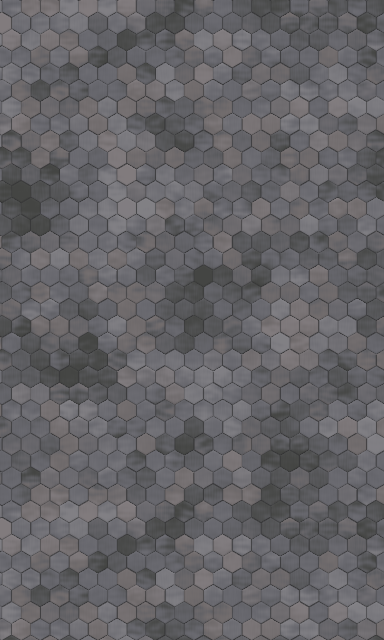
Reproduce this pattern procedurally as a Shadertoy shader.

```glsl
// Staggered wall of small brushed hexagon tiles in clustered cool, warm and dark greys.
#define COLUMNS 20.0      // tiles across the canvas
#define ROWS 38.0         // tile rows down the canvas
#define PERIOD 30.0       // rows before the tones recur
#define PHASE vec2(0.60, 0.38)
#define JOINT 0.024       // half width of a joint, in tile widths
#define CLUSTER 0.58      // strength of tone shared by neighbours
#define SCATTER 0.42      // strength of tone of each single tile
#define SMEAR 0.32        // strength of shading inside a tile
#define DARK vec3(0.268, 0.272, 0.264)
#define COOL vec3(0.405, 0.405, 0.430)
#define WARM vec3(0.432, 0.412, 0.414)
#define LIGHT vec3(0.505, 0.500, 0.518)

float hash(vec2 p) {
    vec3 q = fract(vec3(p.xyx) * 0.1031);
    q += dot(q, q.yzx + 33.33);
    return fract((q.x + q.y) * q.z);
}

// Dot product of a lattice point's random gradient with the offset from it
float lattice(vec2 cell, vec2 offset, float wrap) {
    cell.y = mod(cell.y, wrap);
    float angle = 6.2832 * hash(cell + 17.0);
    return dot(vec2(cos(angle), sin(angle)), offset);
}

// Gradient noise that recurs vertically after wrap cells
float gradientNoise(vec2 p, float wrap) {
    vec2 i = floor(p), f = p - i;
    vec2 u = f * f * f * (f * (f * 6.0 - 15.0) + 10.0);
    vec2 e = vec2(0.0, 1.0);
    float low = mix(lattice(i, f, wrap), lattice(i + e.yx, f - e.yx, wrap), u.x);
    float high = mix(lattice(i + e, f - e, wrap), lattice(i + 1.0, f - 1.0, wrap), u.x);
    return mix(low, high, u.y);
}

// Offset from the nearest tile centre in xy, half-step tile index in zw
vec4 hexTile(vec2 p) {
    vec2 pitch = vec2(1.0, 1.7320508);
    vec2 a = round(p / pitch);
    vec2 b = round(p / pitch - 0.5) + 0.5;
    vec2 pa = p - a * pitch, pb = p - b * pitch;
    return dot(pa, pa) < dot(pb, pb) ? vec4(pa, 2.0 * a) : vec4(pb, 2.0 * b);
}

// Tone of a whole tile: broad patches, small patches and a random step
float tileTone(vec2 id) {
    vec2 g = vec2(id.x * 0.5, id.y) + vec2(2.3, 1.7);
    float broad = gradientNoise(g / 5.0, PERIOD / 5.0);
    float fine = gradientNoise(g / 2.5 + vec2(40.0, 0.0), PERIOD / 2.5);
    return 0.5 + CLUSTER * (broad + 0.65 * fine) + SCATTER * (hash(id) - 0.5);
}

void mainImage(out vec4 fragColor, in vec2 fragCoord) {
    vec2 uv = fragCoord / iResolution.xy;
    vec2 grid = vec2(uv.x * COLUMNS, (1.0 - uv.y) * ROWS) - PHASE;
    vec4 tile = hexTile(grid * vec2(1.0, 0.8660254));
    vec2 p = tile.xy;
    vec2 id = vec2(tile.z, mod(tile.w, PERIOD));
    float px = COLUMNS / iResolution.x;

    // Distance to the nearest edge and the outward direction of that edge
    vec2 slant = vec2(0.5, 0.8660254);
    float side = abs(p.x), diagonal = dot(abs(p), slant);
    float edge = 0.5 - max(side, diagonal);
    vec2 normal = sign(p) * (side > diagonal ? vec2(1.0, 0.0) : slant);

    // Soft sheen across the tile, cloudy smears and fine upright brushing
    float turn = 6.2832 * hash(id + 71.0);
    float sheen = dot(p, vec2(0.5 * cos(turn), sin(turn)));
    vec2 local = p + id * vec2(3.17, 5.31);
    float cloud = gradientNoise(local * vec2(1.6, 3.6), 4096.0);
    float brush = gradientNoise(local * vec2(14.0, 1.5), 4096.0);
    float amount = SMEAR * mix(0.25, 1.3, pow(hash(id + 29.0), 1.5));
    float tone = tileTone(id) + amount * (sheen + 0.9 * cloud) + 0.06 * brush;

    // Tone to colour, with a warm or cool cast for each tile
    float warmth = smoothstep(0.45, 0.75, hash(id + 53.0)) * smoothstep(0.3, 0.6, tone);
    vec3 middle = mix(COOL, WARM, warmth);
    vec3 top = mix(LIGHT, LIGHT * vec3(1.0, 0.965, 0.95), warmth);
    vec3 color = mix(DARK, middle, smoothstep(-0.05, 0.55, tone));
    color = mix(color, top, smoothstep(0.45, 1.0, tone));

    // Bevel: faint light on upper rims, shade on lower rims
    float rim = 1.0 - smoothstep(JOINT, JOINT + 0.09, edge);
    color *= 1.0 - rim * (0.02 + 0.07 * normal.y);

    // Joints, uneven in depth and heavier beneath each tile
    float wear = hash(id + 9.0 * normal + 101.0);
    float width = JOINT * mix(0.6, 1.5, wear);
    float joint = 1.0 - smoothstep(width - 0.5 * px, width + 0.5 * px, edge);
    float depth = mix(0.35, 0.75, wear) + 0.15 * normal.y;
    color = mix(color, vec3(0.20, 0.20, 0.205), joint * depth);

    fragColor = vec4(color, 1.0);
}
```
